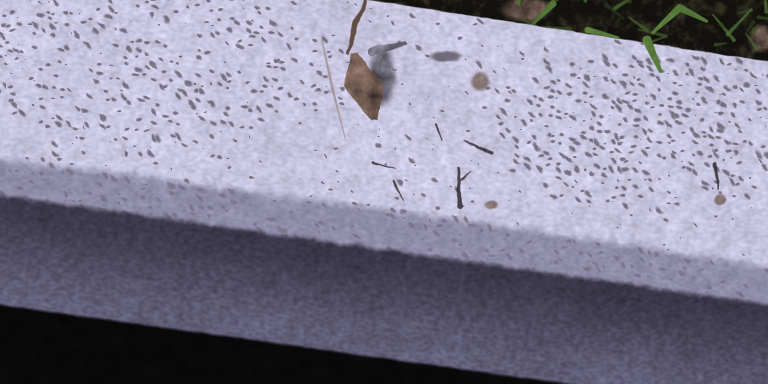
Give the GLSL for this texture, as a WebGL 1 fragment shader.

```glsl
precision highp float;
// A weathered concrete kerb: pitted sunlit top, shaded bevel and dark side,
// with grassy soil behind and deep shadow in front.
// Slanted edges split the bands; cell pits, noise and strokes add wear.
uniform vec2 u_resolution;

#define TOP_COLOR vec3(0.785, 0.775, 0.88)
#define BEVEL_COLOR vec3(0.56, 0.55, 0.66)
#define FACE_DARK vec3(0.225, 0.215, 0.285)
#define FACE_LIGHT vec3(0.375, 0.365, 0.465)
#define SHADOW_COLOR vec3(0.035, 0.035, 0.04)
#define PIT_COLOR vec3(0.33, 0.32, 0.36)
#define CRACK_COLOR vec3(0.2, 0.17, 0.19)
#define LEAF_COLOR vec3(0.47, 0.38, 0.34)
#define GRASS_COLOR vec3(0.31, 0.43, 0.21)
#define PIT_SCALE 44.0
#define GRAIN 0.2

vec2 hash2(vec2 p) {
  vec3 q = fract(p.xyx * vec3(0.1031, 0.103, 0.0973));
  q += dot(q, q.yzx + 33.33);
  return fract((q.xx + q.yz) * q.zy);
}

float corner(vec2 cell, vec2 offset) {
  float a = 6.2832 * hash2(cell).x;
  return dot(vec2(cos(a), sin(a)), offset);
}

float gradientNoise(vec2 p) {
  vec2 i = floor(p), f = fract(p), u = f * f * (3.0 - 2.0 * f), e = vec2(1.0, 0.0);
  return mix(mix(corner(i, f), corner(i + e, f - e), u.x),
             mix(corner(i + e.yx, f - e.yx), corner(i + 1.0, f - 1.0), u.x), u.y);
}

float fbm(vec2 p) {
  float sum = 0.0, amp = 0.6;
  for (int k = 0; k < 4; k++) {
    sum += amp * gradientNoise(p);
    p = p * 2.03 + 17.0;
    amp *= 0.55;
  }
  return sum;
}

// Tapered stroke; ends holds both points, w the first half width
float stroke(vec2 p, vec4 ends, float w) {
  vec2 a = p - ends.xy, b = ends.zw - ends.xy;
  float t = clamp(dot(a, b) / dot(b, b), 0.0, 1.0), px = 0.8 / u_resolution.y;
  return 1.0 - smoothstep(-px, px, length(a - b * t) - w * (1.0 - 0.6 * t));
}

// Soft ellipse; e holds center and radii
float blob(vec2 p, vec4 e) {
  return 1.0 - smoothstep(0.6, 1.1, length((p - e.xy) / e.zw));
}

// Scattered oval pits; density sets how many cells hold one
float pits(vec2 p, float density) {
  float cover = 0.0;
  for (int k = 0; k < 9; k++) {
    float i = float(k);
    vec2 c = floor(p) + vec2(mod(i, 3.0), floor(i / 3.0)) - 1.0;
    vec2 h = hash2(c + 71.0), d = p - c - 0.15 - 0.7 * hash2(c);
    float r = 0.002 + (0.25 + 0.25 * h.y) * smoothstep(0.0, 0.3, density - h.x);
    d.y += d.x * (h.y - 0.3);
    cover = max(cover, 1.0 - smoothstep(r * 0.35, r, length(d * vec2(0.75, 1.2))));
  }
  return cover;
}

vec3 grassySoil(vec2 p) {
  float n = fbm(p * 24.0);
  vec3 col = mix(vec3(0.07, 0.065, 0.055), vec3(0.2, 0.19, 0.13), smoothstep(-0.1, 0.4, n));
  float litter = max(blob(p, vec4(1.37, 0.975, 0.07, 0.035)), blob(p, vec4(1.98, 0.9, 0.035, 0.04)));
  col = mix(col, LEAF_COLOR * (0.85 + n), litter * 0.85);
  for (int k = 0; k < 28; k++) {
    vec2 h = hash2(vec2(float(k), 5.0)), g = hash2(vec2(float(k), 19.0));
    vec2 root = vec2(1.03 + 0.97 * sqrt(h.x), 0.84 + 0.16 * h.y);
    vec2 tip = root + vec2(g.x - 0.5, 0.7 * g.y - 0.25) * 0.17;
    col = mix(col, GRASS_COLOR * (0.45 + 0.6 * g.y), 0.8 * stroke(p, vec4(root, tip), 0.005));
  }
  return col;
}

void main() {
  vec2 p = gl_FragCoord.xy / u_resolution.y, along = p + 0.14 * vec2(-p.y, p.x);
  float broad = fbm(p * 4.0), mid = fbm(p * 22.0), px = 1.0 / u_resolution.y;
  float grain = gradientNoise(along * vec2(75.0, 105.0)) + 0.7 * gradientNoise(p * 48.0);
  vec2 w = p + 0.007 * vec2(mid, fbm(p * 26.0 + 40.0));
  // Heights above each slanted edge
  float farEdge = p.y - 1.0 + 0.155 * (p.x - 0.964) + 0.004 * mid;
  float bevelTop = p.y - 0.585 + 0.122 * p.x + 0.009 * p.x * p.x + 0.012 * mid;
  float bevelBottom = p.y - 0.492 + 0.142 * p.x + 0.01 * mid;
  float nearEdge = p.y - 0.206 + 0.139 * p.x + 0.003 * mid;
  // Lit top and bevel, pits thickest at the right
  float lit = smoothstep(-0.016, 0.018, bevelTop);
  float density = 0.26 + 0.34 * blob(p, vec4(0.3, 0.84, 0.62, 0.27)) + 0.35 * broad;
  density = mix(0.5, density + 0.52 * blob(p, vec4(1.68, 0.68, 0.46, 0.24)), lit);
  vec3 col = mix(BEVEL_COLOR, TOP_COLOR * (1.0 + 0.07 * broad), lit);
  col *= 1.0 + GRAIN * 0.5 * grain + 0.12 * mid;
  col = mix(col, PIT_COLOR, pits(along * PIT_SCALE + 0.5 * mid, density) * mix(0.38, 0.72, lit));
  // Side face, brightening toward its foot
  vec3 face = mix(FACE_DARK, FACE_LIGHT, smoothstep(0.0, 0.27, -bevelBottom));
  face *= 1.0 + GRAIN * grain + 0.15 * mid + 0.12 * broad;
  col = mix(face, col, smoothstep(-0.01, 0.01, bevelBottom));
  // Cracks and chips
  float crack = stroke(w, vec4(1.198, 0.462, 1.193, 0.563), 0.007);
  crack = max(crack, stroke(w, vec4(1.198, 0.53, 1.225, 0.555), 0.003));
  crack = max(crack, stroke(w, vec4(1.28, 0.602, 1.21, 0.632), 0.004));
  crack = max(crack, stroke(w, vec4(1.135, 0.675, 1.15, 0.635), 0.003));
  crack = max(crack, stroke(w, vec4(0.97, 0.576, 1.03, 0.56), 0.003));
  crack = max(crack, stroke(w, vec4(1.025, 0.53, 1.048, 0.478), 0.003));
  crack = max(crack, stroke(w, vec4(1.862, 0.573, 1.87, 0.508), 0.005));
  crack = max(crack, 0.7 * blob(w, vec4(1.16, 0.852, 0.045, 0.016)));
  col = mix(col, CRACK_COLOR, 0.85 * crack);
  float chip = max(blob(w, vec4(1.25, 0.787, 0.026, 0.028)), blob(w, vec4(1.28, 0.467, 0.02, 0.013)));
  chip = max(chip, blob(w, vec4(1.876, 0.48, 0.018, 0.016)));
  col = mix(col, LEAF_COLOR * (0.9 + mid), 0.75 * chip);
  // Soil behind, shadow in front
  col = mix(col, grassySoil(p), smoothstep(-px, px, farEdge));
  col = mix(SHADOW_COLOR * (1.0 + 0.6 * mid), col, smoothstep(-0.006, 0.006, nearEdge));
  // Torn dry leaf by a hollow, with stem and twig
  float hollow = max(blob(w, vec4(0.995, 0.8, 0.04, 0.085)), stroke(w, vec4(0.97, 0.865, 1.055, 0.888), 0.012));
  col = mix(col, vec3(0.34, 0.33, 0.37) * (1.0 + 1.3 * mid), 0.85 * hollow);
  vec2 q = w - vec2(0.948, 0.775);
  float leaf = max(abs(q.x + 0.3 * q.y) * 1.5 + abs(q.y) * 0.75 - 0.078, abs(q.y) - 0.088);
  col = mix(col, LEAF_COLOR * (1.0 + 0.8 * mid + 1.5 * q.y), 1.0 - smoothstep(-px, px, leaf));
  float stem = max(stroke(w, vec4(0.928, 0.94, 0.953, 1.0), 0.008), stroke(w, vec4(0.928, 0.94, 0.905, 0.862), 0.008));
  col = mix(col, LEAF_COLOR * 0.8, stem);
  float twig = max(stroke(p, vec4(0.868, 0.76, 0.838, 0.896), 0.004), stroke(p, vec4(0.868, 0.76, 0.9, 0.635), 0.003));
  col = mix(col, vec3(0.62, 0.55, 0.56), 0.8 * twig);
  // Broad blades over the far edge
  float blade = max(stroke(p, vec4(1.685, 0.895, 1.72, 0.815), 0.012), stroke(p, vec4(1.77, 0.98, 1.7, 0.915), 0.01));
  blade = max(blade, stroke(p, vec4(1.77, 0.98, 1.84, 0.945), 0.01));
  blade = max(blade, stroke(p, vec4(1.53, 0.922, 1.61, 0.902), 0.008));
  blade = max(blade, stroke(p, vec4(1.44, 0.99, 1.39, 0.94), 0.009));
  col = mix(col, GRASS_COLOR * (1.1 + 0.4 * mid), blade);
  gl_FragColor = vec4(clamp(col, 0.0, 1.0), 1.0);
}
```
